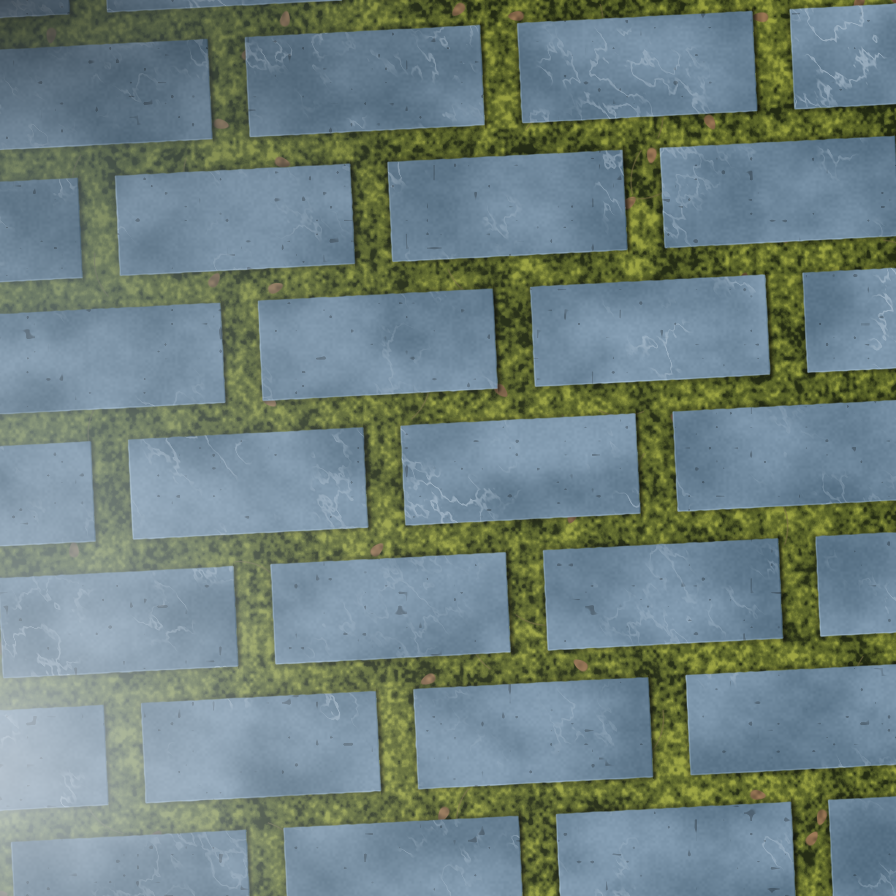
Give the GLSL for this texture, as a Shadertoy shader.

```glsl
// Slate pavers in a slightly rotated running bond with wide mossy joints.
// A skewed lattice places the slabs; layered value noise makes stone and moss.
// Scattered leaves and twigs, then a soft wet glare from the lower left.

const vec2 COLUMN_STEP = vec2(0.3040, 0.0156);   // one slab to the right
const vec2 ROW_STEP = vec2(-0.0072, 0.1471);     // one course up
const vec2 LATTICE_ORIGIN = vec2(0.4072, 0.9095);
const vec2 SLAB_HALF = vec2(0.1315, 0.0560);
const float CORNER_RADIUS = 0.0015;
const float EDGE_WIDTH = 0.0022;
const float SHADOW_WIDTH = 0.007;
const float LITTER_GRID = 14.0;
const vec2 GLARE_CENTER = vec2(0.0, 0.14);

const vec3 SLATE_DARK = vec3(0.335, 0.435, 0.515);
const vec3 SLATE_LIGHT = vec3(0.50, 0.60, 0.685);
const vec3 SCRATCH = vec3(0.68, 0.75, 0.81);
const vec3 MOSS_DARK = vec3(0.13, 0.16, 0.07);
const vec3 MOSS_MID = vec3(0.34, 0.38, 0.15);
const vec3 MOSS_LIGHT = vec3(0.61, 0.64, 0.25);
const vec3 LEAF = vec3(0.53, 0.41, 0.29);
const vec3 TWIG = vec3(0.47, 0.42, 0.27);
const vec3 HAZE = vec3(0.42, 0.50, 0.51);
const vec3 GLARE = vec3(0.87, 0.90, 0.93);

float hash(vec2 p) {
    return fract(sin(dot(p, vec2(127.1, 311.7))) * 43758.5453);
}

float noise(vec2 p) {
    vec2 i = floor(p), f = fract(p);
    f = f * f * (3.0 - 2.0 * f);
    return mix(mix(hash(i), hash(i + vec2(1, 0)), f.x),
               mix(hash(i + vec2(0, 1)), hash(i + vec2(1, 1)), f.x), f.y);
}

float fbm(vec2 p) {
    float sum = 0.0, weight = 0.533;
    for (int i = 0; i < 4; i++) {
        sum += weight * noise(p);
        p = mat2(1.6, 1.2, -1.2, 1.6) * p + 7.3;
        weight *= 0.5;
    }
    return sum;
}

float boxDistance(vec2 p, vec2 halfSize) {
    vec2 q = abs(p) - halfSize + CORNER_RADIUS;
    return length(max(q, 0.0)) + min(max(q.x, q.y), 0.0) - CORNER_RADIUS;
}

vec3 slateColor(vec2 p, vec2 local, vec2 id) {
    float seed = hash(id + 3.7);
    float clouds = fbm(p * vec2(11.0, 14.0) + seed * 31.0);
    float grain = noise(p * 330.0) - 0.5;
    vec3 color = mix(SLATE_DARK, SLATE_LIGHT, smoothstep(0.15, 0.85, clouds));
    color += 0.03 * (seed - 0.5) + 0.035 * grain;

    // Pale scuffs: thin ridges of warped noise, confined to worn patches
    vec2 q = mat2(0.8, -0.6, 0.6, 0.8) * p * vec2(55.0, 32.0);
    float ridge = 1.0 - abs(2.0 * fbm(q + seed * 17.0) - 1.0);
    float worn = smoothstep(0.50, 0.72, fbm(p * 16.0 + 40.0)) * (0.3 + 0.7 * seed);
    color = mix(color, SCRATCH, 0.7 * worn * smoothstep(0.90, 0.99, ridge));
    color *= 1.0 - 0.25 * smoothstep(0.91, 0.97, noise(p * 130.0 + 9.0));

    // Lit left and bottom arrises, dull right arris
    vec2 inset = SLAB_HALF - abs(local);
    float left = step(local.x, 0.0) * (1.0 - smoothstep(0.0, EDGE_WIDTH, inset.x));
    float right = step(0.0, local.x) * (1.0 - smoothstep(0.0, EDGE_WIDTH, inset.x));
    float bottom = step(local.y, 0.0) * (1.0 - smoothstep(0.0, EDGE_WIDTH, inset.y));
    return color + 0.13 * max(left, bottom) - 0.10 * right;
}

vec3 mossColor(vec2 p) {
    float tufts = fbm(p * 120.0);
    float fibres = noise(p * vec2(260.0, 220.0) + 5.0);
    float clumps = fbm(p * 24.0 + 11.0);
    float height = 0.55 * tufts + 0.3 * fibres + 0.35 * clumps - 0.1;
    vec3 color = mix(MOSS_DARK, MOSS_MID, smoothstep(0.27, 0.50, height));
    return mix(color, MOSS_LIGHT, smoothstep(0.46, 0.78, height));
}

// Sparse leaves and thin bent twigs, one candidate per grid cell
vec3 addLitter(vec3 color, vec2 p, float px) {
    vec2 home = floor(p * LITTER_GRID);
    for (int k = 0; k < 9; k++) {
        vec2 id = home + vec2(k % 3 - 1, k / 3 - 1);
        float kind = hash(id + 21.0), angle = 6.2832 * hash(id + 4.0);
        vec2 d = p - (id + vec2(hash(id), hash(id + 8.0))) / LITTER_GRID;
        d = mat2(cos(angle), -sin(angle), sin(angle), cos(angle)) * d;
        float leaf = length(d * vec2(0.75, 1.25 + 40.0 * d.x)) - 0.0065;
        float bend = d.y - 9.0 * d.x * d.x;
        float twig = max(abs(bend) - 0.0006, abs(d.x) - 0.025);
        color = mix(color, LEAF * (0.8 + 0.4 * noise(p * 190.0)),
                    step(0.72, kind) * (1.0 - smoothstep(-px, px, leaf)));
        color = mix(color, TWIG, 0.7 * step(kind, 0.25) * (1.0 - smoothstep(-px, px, twig)));
    }
    return color;
}

void mainImage(out vec4 fragColor, in vec2 fragCoord) {
    vec2 p = fragCoord / iResolution.y;
    float px = 1.0 / iResolution.y;

    // Lattice coordinates with every other course shifted half a slab
    vec2 q = inverse(mat2(COLUMN_STEP, ROW_STEP)) * (p - LATTICE_ORIGIN);
    float row = floor(q.y + 0.5);
    q.x += 0.5 * mod(row, 2.0);
    vec2 id = vec2(floor(q.x + 0.5), row);
    vec2 local = (q - id) * vec2(length(COLUMN_STEP), length(ROW_STEP));
    float edge = boxDistance(local, SLAB_HALF) + 0.0008 * (noise(p * 160.0) - 0.5);

    // Joints: moss, litter, contact shadow heavier to the right, haze at left
    vec3 moss = addLitter(mossColor(p), p, px);
    float side = mix(0.25, 0.6, step(SLAB_HALF.x, local.x));
    moss *= 1.0 - side * (1.0 - smoothstep(0.0, SHADOW_WIDTH, edge));
    float haze = 1.0 - smoothstep(0.0, 0.55, p.x + 0.12 * (fbm(p * 5.0) - 0.5));
    moss = mix(moss, HAZE, 0.55 * haze);

    vec3 color = mix(slateColor(p, local, id), moss, smoothstep(-px, px, edge));

    // Wet glare and the shaded upper left corner
    float sheen = 0.72 * exp(-4.0 * length((p - GLARE_CENTER) * vec2(1.0, 0.85)));
    color = mix(color, GLARE, sheen * (0.85 + 0.3 * fbm(p * 9.0)));
    color *= 1.0 - 0.5 * exp(-7.0 * length((p - vec2(0.0, 1.0)) * vec2(0.6, 1.2)));
    fragColor = vec4(clamp(color, 0.0, 1.0), 1.0);
}
```
